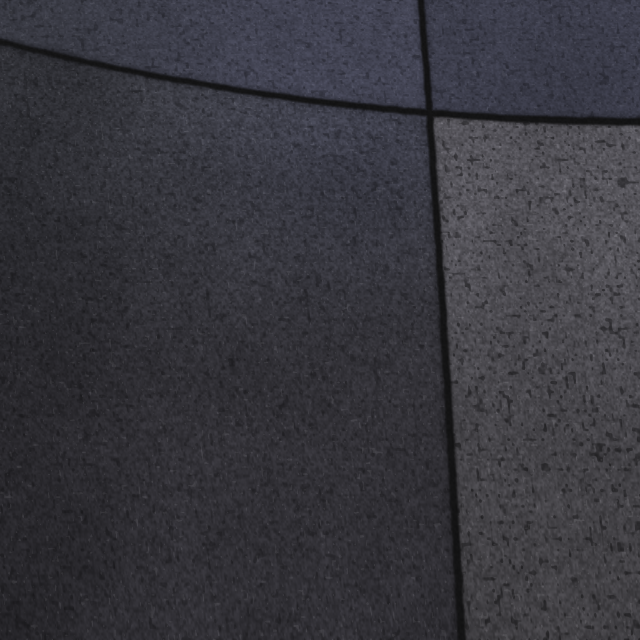
This texture is drawn by a Shadertoy shader. Its source:

```glsl
// Dark speckled stone paving, split by a curved joint and a leaning joint.

float hash(vec2 p) {
    vec3 q = fract(vec3(p.xyx) * 0.1031);
    q += dot(q, q.yzx + 33.33);
    return fract((q.x + q.y) * q.z);
}

float noise(vec2 p) {
    vec2 i = floor(p), f = fract(p);
    f = f * f * (3.0 - 2.0 * f);
    return mix(mix(hash(i), hash(i + vec2(1, 0)), f.x),
               mix(hash(i + vec2(0, 1)), hash(i + vec2(1, 1)), f.x), f.y);
}

float fbm(vec2 p) {
    float sum = 0.0, amp = 0.5;
    for (int i = 0; i < 4; i++) {
        sum += amp * noise(p);
        p = p * 2.03 + 17.7;
        amp *= 0.5;
    }
    return sum;
}

void mainImage(out vec4 fragColor, in vec2 fragCoord) {
    vec2 uv = fragCoord / iResolution.xy;
    float x = uv.x, depth = 1.0 - uv.y;
    float pixel = 1.0 / iResolution.y;

    // Signed distances: positive to the right of, or below, each joint
    float wobble = (noise(uv * 65.0) - 0.5) * 0.0018;
    float side = x - (0.658 + 0.076 * depth - 0.013 * depth * depth) + wobble;
    float below = (depth - (0.065 + 0.25 * x - 0.125 * x * x))
                / length(vec2(1.0, 0.25 - 0.25 * x)) + wobble;
    float isRight = smoothstep(-pixel, pixel, side);
    float isBelow = smoothstep(-pixel, pixel, below);

    // Broad light on each slab
    vec3 upper = mix(vec3(0.215, 0.22, 0.255), vec3(0.255, 0.26, 0.32),
                     smoothstep(0.0, 0.5, x));
    upper = mix(upper, vec3(0.235, 0.24, 0.295), isRight);
    vec3 lowerLeft = mix(vec3(0.225, 0.228, 0.255), vec3(0.188, 0.184, 0.205),
                         smoothstep(0.12, 0.7, depth));
    float sheen = exp(-pow((x - 0.57) / 0.25, 2.0) - pow((depth - 0.19) / 0.2, 2.0));
    lowerLeft += vec3(0.025, 0.027, 0.05) * sheen;
    lowerLeft *= mix(0.8, 1.0, smoothstep(0.0, 0.3, x));
    vec3 lowerRight = mix(vec3(0.325, 0.32, 0.345), vec3(0.25, 0.245, 0.26),
                          smoothstep(0.2, 0.95, depth));
    lowerRight += 0.03 * exp(-pow((x - 0.95) / 0.09, 2.0) - pow((depth - 0.36) / 0.1, 2.0));
    vec3 color = mix(upper, mix(lowerLeft, lowerRight, isRight), isBelow);

    // Cloudy stains
    color *= 1.0 + 0.28 * (fbm(uv * 7.0) - 0.47);

    // Grain stretched downwards in the foreground
    vec2 grainUv = vec2(x * 210.0 + uv.y * 22.0, uv.y * (125.0 + 60.0 * uv.y));
    float coarse = noise(grainUv);
    float fine = noise(grainUv * 1.75 + 41.0);
    float contrast = mix(0.75, 1.0, isBelow);
    color *= 1.0 + contrast * (0.26 * (coarse - 0.5) + 0.24 * (fine - 0.5));

    // Dark pits and sparse pale flecks
    float pits = smoothstep(0.68, 0.92, noise(grainUv * 0.8 + 93.0));
    color *= 1.0 - pits * mix(0.2, 0.36, isRight * isBelow);
    float flecks = smoothstep(0.82, 0.97, noise(grainUv * 1.1 + 211.0));
    color += 0.055 * flecks * contrast;

    // Worn pale rims on the lower right slab
    float rim = exp(-abs(below - 0.011) / 0.003) + 0.6 * exp(-abs(side - 0.010) / 0.004);
    color += 0.035 * rim * isRight * isBelow;

    // Joints with soft shadow along their edges
    float curveGap = abs(below) - mix(0.0037, 0.0058, x);
    float leanGap = abs(side) - mix(0.0048, 0.0058, depth);
    float gap = min(curveGap, leanGap);
    color *= 1.0 - 0.3 * exp(-max(gap, 0.0) / 0.004);
    float joint = 1.0 - smoothstep(-0.0012 - pixel, 0.0008 + pixel, gap);
    color = mix(color, vec3(0.075, 0.075, 0.078) + 0.02 * (fine - 0.5), joint);

    fragColor = vec4(clamp(color, 0.0, 1.0), 1.0);
}
```
